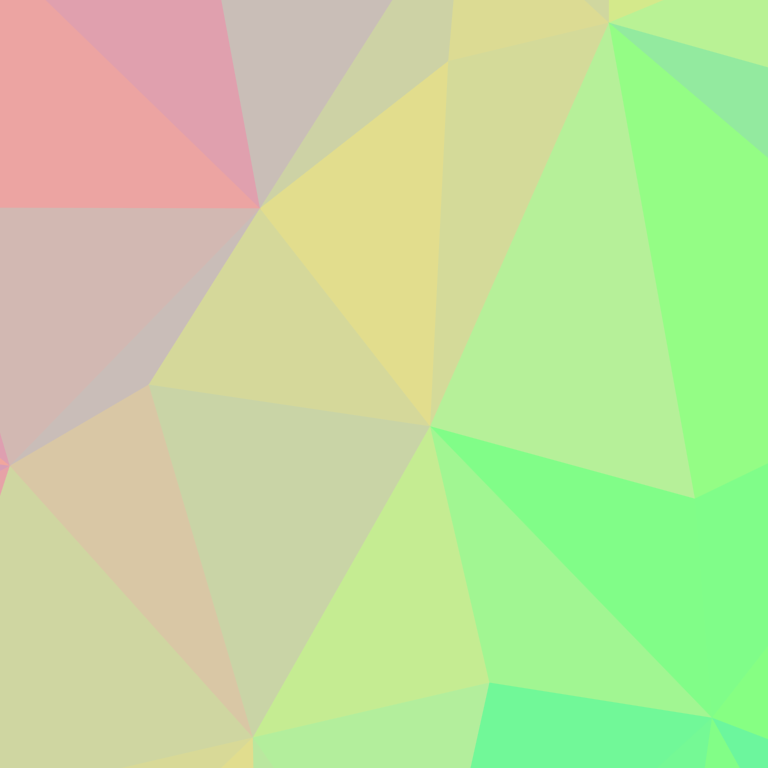
A WebGL 1 fragment shader for this background:

```glsl
precision highp float;
// Low-poly background: a jittered lattice is split into flat triangles whose
// diagonals fan out from a central hub. Each triangle takes one colour from a
// pink-tan-yellow-lime-green ramp running across the canvas, slightly varied.

uniform vec2 u_resolution;

#define HUB vec2(0.56, 0.445)
#define CELL vec2(0.32, 0.40)
#define JITTER 0.64
#define RAMP_DIR vec2(0.85, -0.35)
#define RAMP_JITTER 0.13
#define TONE_JITTER vec3(0.11, 0.04, -0.11)
#define PINK vec3(0.89, 0.63, 0.67)
#define TAN vec3(0.84, 0.76, 0.67)
#define YELLOW vec3(0.84, 0.85, 0.60)
#define LIME vec3(0.73, 0.95, 0.58)
#define GREEN vec3(0.47, 0.98, 0.57)
#define TEAL vec3(0.53, 0.90, 0.67)

vec2 hash2(vec2 p) {
  vec3 q = fract(p.xyx * vec3(0.1031, 0.1030, 0.0973));
  q += dot(q, q.yzx + 33.33);
  return fract((q.xx + q.yz) * q.zy);
}

float cross2(vec2 a, vec2 b) {
  return a.x * b.y - a.y * b.x;
}

// Lattice point on the canvas; the hub itself stays in place.
vec2 vertex(vec2 id) {
  float loose = step(0.5, dot(id, id));
  return HUB + CELL * (id + JITTER * loose * (hash2(id + 37.0) - 0.5));
}

// Signed distance to the line a-b, positive on its left.
float edgeDistance(vec2 p, vec2 a, vec2 b) {
  return cross2(b - a, p - a) / length(b - a);
}

// Smoothed coverage of a counter-clockwise triangle.
float coverage(vec2 p, vec2 a, vec2 b, vec2 c, float pixel) {
  float d = min(edgeDistance(p, a, b),
                min(edgeDistance(p, b, c), edgeDistance(p, c, a)));
  return clamp(d / pixel + 0.5, 0.0, 1.0);
}

// Flat colour of a triangle, from its centre and a random pair.
vec3 faceColour(vec2 centre, vec2 rnd) {
  float t = dot(centre, RAMP_DIR) + RAMP_JITTER * (rnd.x - 0.5);
  vec3 cool = mix(GREEN, TEAL, smoothstep(0.62, 0.78, centre.y));
  vec3 col = mix(PINK, TAN, smoothstep(-0.17, -0.07, t));
  col = mix(col, YELLOW, smoothstep(-0.04, 0.07, t));
  col = mix(col, LIME, smoothstep(0.28, 0.44, t));
  col = mix(col, cool, smoothstep(0.53, 0.62, t));
  return col + TONE_JITTER * (rnd.y - 0.5);
}

// Colour in rgb and weight in a, ready to be summed.
vec4 face(vec2 p, vec2 a, vec2 b, vec2 c, vec2 seed, float pixel) {
  float w = coverage(p, a, b, c, pixel);
  return vec4(faceColour((a + b + c) / 3.0, hash2(seed)) * w, w);
}

void main() {
  float side = min(u_resolution.x, u_resolution.y);
  vec2 p = gl_FragCoord.xy / side;
  float pixel = 1.2 / side;
  vec2 home = floor((p - HUB) / CELL);
  vec4 sum = vec4(0.0);

  for (int j = -1; j <= 1; j++) {
    for (int i = -1; i <= 1; i++) {
      vec2 id = home + vec2(float(i), float(j));
      vec2 a = vertex(id);
      vec2 b = vertex(id + vec2(1.0, 0.0));
      vec2 c = vertex(id + vec2(1.0, 1.0));
      vec2 d = vertex(id + vec2(0.0, 1.0));

      // Alternate the diagonals, unless that would fold the quad over.
      float areaAC = min(cross2(b - a, c - a), cross2(c - a, d - a));
      float areaBD = min(cross2(b - a, d - a), cross2(c - b, d - b));
      bool even = mod(id.x + id.y, 2.0) < 0.5;
      bool splitAC = even ? areaAC > 0.0 : areaBD <= 0.0;

      vec2 seed = id * 2.0 + 71.0;
      sum += face(p, a, b, splitAC ? c : d, seed, pixel);
      sum += face(p, splitAC ? a : b, c, d, seed + vec2(1.0, 0.0), pixel);
    }
  }
  gl_FragColor = vec4(sum.rgb / max(sum.a, 0.001), 1.0);
}
```
